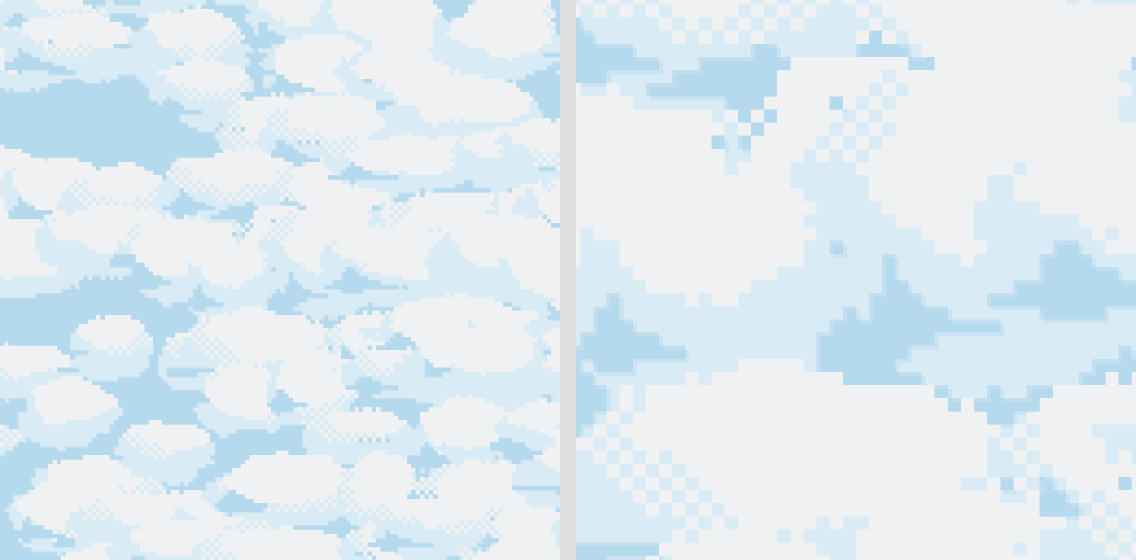
Left: the whole. Right: its middle third, enlarged.
Write a WebGL 2 fragment shader that draws this texture.

```glsl
#version 300 es
precision highp float;
// Blocky pixel clouds in three flat tones: blue sky, pale undersides, white tops.
// Jittered rows of ragged ellipses are painted from top to bottom, each with a
// raised highlight, a dithered rim and sometimes a spiked gap of sky beside it.

uniform vec2 u_resolution;
out vec4 fragColor;

const float BLOCKS = 128.0;              // blocks along the canvas height
const vec2 SPACING = vec2(0.16, 0.095);  // puff grid cell
const float SLOPE = 0.1;                 // rise of the cloud banks to the right

float hash(vec2 p) {
    vec3 q = fract(p.xyx * 0.1031);
    q += dot(q, q.yzx + 33.33);
    return fract((q.x + q.y) * q.z);
}

float noise(vec2 p) {
    vec2 i = floor(p), f = fract(p);
    f = f * f * (3.0 - 2.0 * f);
    return mix(mix(hash(i), hash(i + vec2(1, 0)), f.x),
               mix(hash(i + vec2(0, 1)), hash(i + vec2(1, 1)), f.x), f.y);
}

// 0 = sky, 1 = underside, 2 = sunlit top
int toneAt(vec2 uv) {
    vec2 block = floor(uv * BLOCKS);
    vec2 p = (block + 0.5) / BLOCKS;

    // Lumpy outline with single-block raggedness
    float ragged = 0.24 * (noise(p * vec2(22.0, 32.0) + 60.0) - 0.5)
                 + 0.09 * (hash(block + 200.0) - 0.5);
    // Checkerboard, only in scattered patches
    float checker = mod(block.x + block.y, 2.0) - 0.5;
    float dither = checker * 0.32 * step(0.64, noise(p * 8.0 + 31.0));

    int tone = 0;
    float baseRow = floor((p.y - SLOPE * p.x) / SPACING.y);
    for (int j = 1; j >= -1; j--) {
        float row = baseRow + float(j);
        float stagger = 0.5 * mod(row, 2.0);
        float baseColumn = floor(p.x / SPACING.x - stagger);
        for (int i = -1; i <= 1; i++) {
            vec2 id = vec2(baseColumn + float(i), row) + 40.0;
            vec2 jitter = 0.2 + 0.6 * vec2(hash(id), hash(id + 71.0));
            vec2 center = (id - 40.0 + vec2(stagger, 0.0) + jitter) * SPACING;
            center.y += SLOPE * center.x;

            // Long openings between the banks
            if (noise(center * vec2(4.0, 11.0) + 15.0) < 0.25) continue;

            vec2 radius = mix(vec2(0.075, 0.05), vec2(0.15, 0.08),
                              vec2(hash(id + 113.0), hash(id + 157.0)));
            vec2 q = (p - center) / radius;

            if (length(q) + ragged < 1.0) {
                float lift = mix(0.25, 0.9, hash(id + 191.0));
                float top = length(q - vec2(0.08, lift)) + ragged + dither;
                tone = top < 0.86 ? 2 : 1;
            }

            // Spiked gap with a tail to the right, low on the left flank
            if (hash(id + 233.0) < 0.45) {
                vec2 d = q - vec2(-0.7, -0.5);
                float flare = exp(-abs(d.x) * (d.x > 0.0 ? 3.2 : 7.0));
                float height = d.y + ragged * 0.4;
                if (height > -0.22 * flare && height < 0.6 * flare - 0.08) tone = 0;
            }
        }
    }

    // Thin level streaks of sky in the undersides
    if (tone == 1 && noise(p * vec2(9.0, 70.0) + 90.0) > 0.87) tone = 0;
    return tone;
}

vec3 toneColor(int tone) {
    vec3 sky = vec3(0.71, 0.85, 0.93);
    vec3 underside = vec3(0.85, 0.92, 0.96);
    vec3 sunlit = vec3(0.942, 0.945, 0.948);
    return tone == 0 ? sky : tone == 1 ? underside : sunlit;
}

void main() {
    // Four samples per pixel smooth the block edges at any size
    vec3 color = vec3(0.0);
    for (int s = 0; s < 4; s++) {
        vec2 offset = vec2(s % 2, s / 2) * 0.5 - 0.25;
        color += 0.25 * toneColor(toneAt((gl_FragCoord.xy + offset) / u_resolution.y));
    }

    // Faint fringe where underside meets sky
    vec2 uv = gl_FragCoord.xy / u_resolution.y;
    int beside = toneAt(uv + vec2(-0.3, 0.3) / BLOCKS);
    if (beside < 2 && color.r < 0.86) color = mix(color, toneColor(beside), 0.35);

    fragColor = vec4(color, 1.0);
}
```
